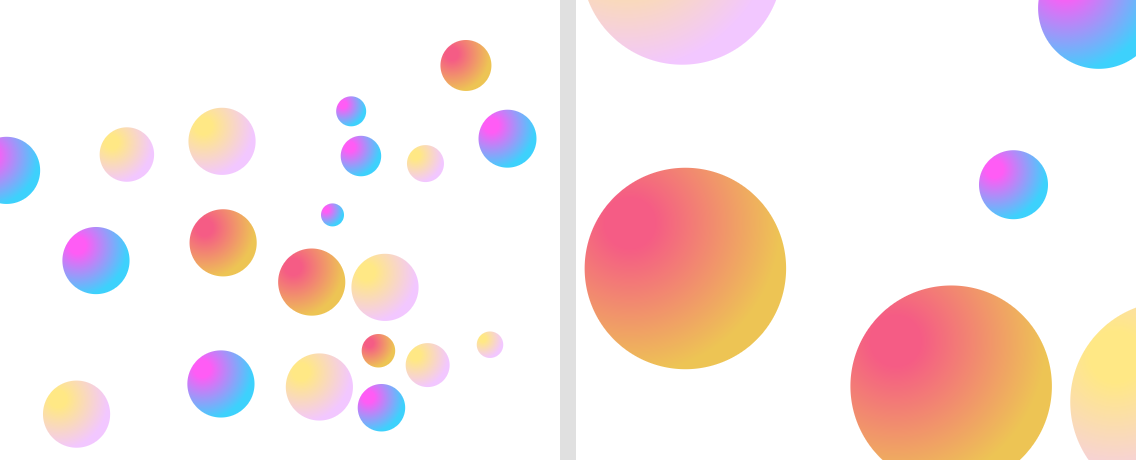
Left, the full canvas; right, a detail of the centre.
Reproduce this background procedurally as a WebGL 1 fragment shader.

```glsl
precision highp float;
// Soft gradient discs of mixed sizes scattered sparsely on plain white.
// Random centres are tried in turn, large discs first, and kept only when
// they clear every earlier disc; each kept disc is shaded from its upper left.

#define TRIES 40
#define LARGE_COUNT 9.0
#define SMALL_COUNT 11.0
#define LARGE_RADIUS 0.073
#define MEDIUM_RADIUS 0.063
#define SMALL_RADIUS 0.025
#define MIN_GAP 0.008
#define EDGE_MARGIN 0.08
#define PASTEL_SHARE 0.40
#define VIOLET_SHARE 0.35
#define SEED 3.7

uniform vec2 u_resolution;

float hash(vec2 p) {
  return fract(sin(dot(p, vec2(12.9898, 78.233))) * 43758.5453);
}

// Equal large discs come first, then steadily smaller ones.
float discRadius(float rank) {
  float shrink = (rank - LARGE_COUNT) / (SMALL_COUNT - 1.0);
  return rank < LARGE_COUNT ? LARGE_RADIUS
                            : mix(MEDIUM_RADIUS, SMALL_RADIUS, shrink);
}

// Radial blend around a highlight; local is -1..1 across the disc.
vec3 discColor(vec2 local, float rank) {
  float blend = clamp((distance(local, vec2(-0.55, 0.45)) - 0.25) / 1.25, 0.0, 1.0);
  float kind = fract(rank * 0.618);
  if (kind < PASTEL_SHARE)
    return mix(vec3(1.0, 0.91, 0.52), vec3(0.95, 0.78, 1.0), blend);
  if (kind < PASTEL_SHARE + VIOLET_SHARE)
    return mix(vec3(1.0, 0.36, 0.96), vec3(0.24, 0.82, 0.99), blend);
  return mix(vec3(0.96, 0.36, 0.52), vec3(0.93, 0.77, 0.33), blend);
}

void main() {
  vec2 point = gl_FragCoord.xy / u_resolution.y;
  float aspect = u_resolution.x / u_resolution.y;
  float pixel = 1.0 / u_resolution.y;

  vec3 color = vec3(1.0);
  vec3 discs[TRIES]; // centre and radius; a negative radius marks a reject
  float rank = 0.0;

  for (int i = 0; i < TRIES; i++) {
    if (rank >= LARGE_COUNT + SMALL_COUNT) break;

    // Candidate: may be cut by the sides, but not by top or bottom.
    float id = float(i) + 1.0;
    vec2 center = vec2(aspect * hash(vec2(id, SEED)),
                       mix(EDGE_MARGIN, 1.0 - EDGE_MARGIN, hash(vec2(id, SEED + 5.3))));
    float radius = discRadius(rank);

    // Reject it if it touches an earlier disc.
    bool fits = true;
    for (int j = 0; j < TRIES; j++) {
      if (j >= i) break;
      if (distance(center, discs[j].xy) < radius + discs[j].z + MIN_GAP) {
        fits = false;
        break;
      }
    }
    discs[i] = vec3(center, fits ? radius : -1.0);

    // Paint it with a one pixel soft edge.
    if (fits) {
      vec2 offset = point - center;
      float cover = clamp(0.5 + (radius - length(offset)) / pixel, 0.0, 1.0);
      color = mix(color, discColor(offset / radius, rank), cover);
      rank += 1.0;
    }
  }

  gl_FragColor = vec4(color, 1.0);
}
```
